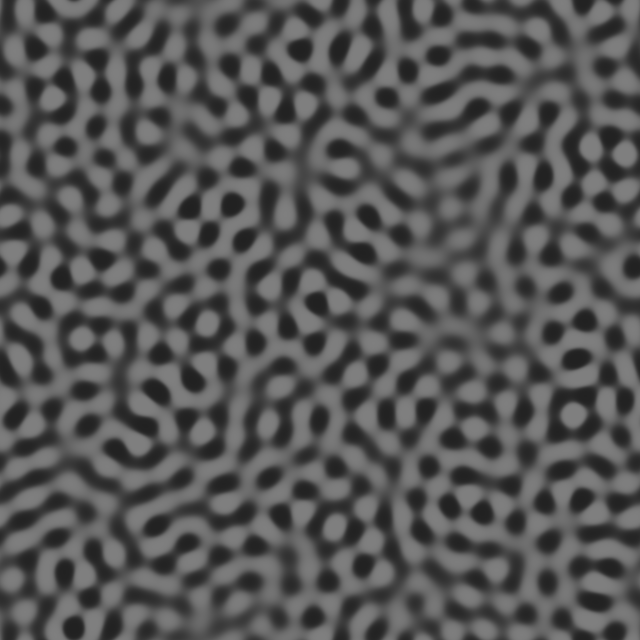
Give the GLSL for this pattern, as a Shadertoy shader.

```glsl
// Soft maze of dark beads and light channels: a sum of plane waves with
// random direction and phase and nearly equal wavelength, passed through a
// smooth tone curve. Whole-number wave vectors make the field tile.

const float TAU = 6.2831853;
const int WAVE_COUNT = 96;
const float MIN_CYCLES = 17.3;  // wave repeats across the canvas
const float MAX_CYCLES = 21.7;
const vec3 DARK = vec3(0.13);
const vec3 LIGHT = vec3(0.50);
const float LIGHT_BIAS = 0.18;  // widens the light channels

// Three random values in 0..1 from an integer seed
vec3 hash3(uint seed) {
    uvec3 h = uvec3(seed * 3u) + uvec3(1u, 2u, 3u);
    h = (h ^ (h >> 16)) * 0x7feb352du;
    h = (h ^ (h >> 15)) * 0x846ca68bu;
    h ^= h >> 16;
    return vec3(h >> 8) / 16777216.0;
}

// Periodic band-limited noise with zero mean and unit variance
float ringNoise(vec2 uv, float minCycles, float maxCycles) {
    float sum = 0.0;
    for (int i = 0; i < WAVE_COUNT; i++) {
        vec3 rnd = hash3(uint(i));
        // Even spread of directions over a half turn, with jitter
        float angle = 0.5 * TAU * (float(i) + rnd.x) / float(WAVE_COUNT);
        float cycles = mix(minCycles, maxCycles, rnd.y);
        vec2 wave = round(cycles * vec2(cos(angle), sin(angle)));
        sum += cos(TAU * (fract(dot(wave, uv)) + rnd.z));
    }
    return sum * sqrt(2.0 / float(WAVE_COUNT));
}

// Soft limiter from the noise range to 0..1
float softStep(float value, float bias) {
    return 0.5 + 0.5 * tanh(value + bias);
}

void mainImage(out vec4 fragColor, in vec2 fragCoord) {
    vec2 uv = fragCoord / iResolution.xy;
    float field = ringNoise(uv, MIN_CYCLES, MAX_CYCLES);
    fragColor = vec4(mix(DARK, LIGHT, softStep(field, LIGHT_BIAS)), 1.0);
}
```
